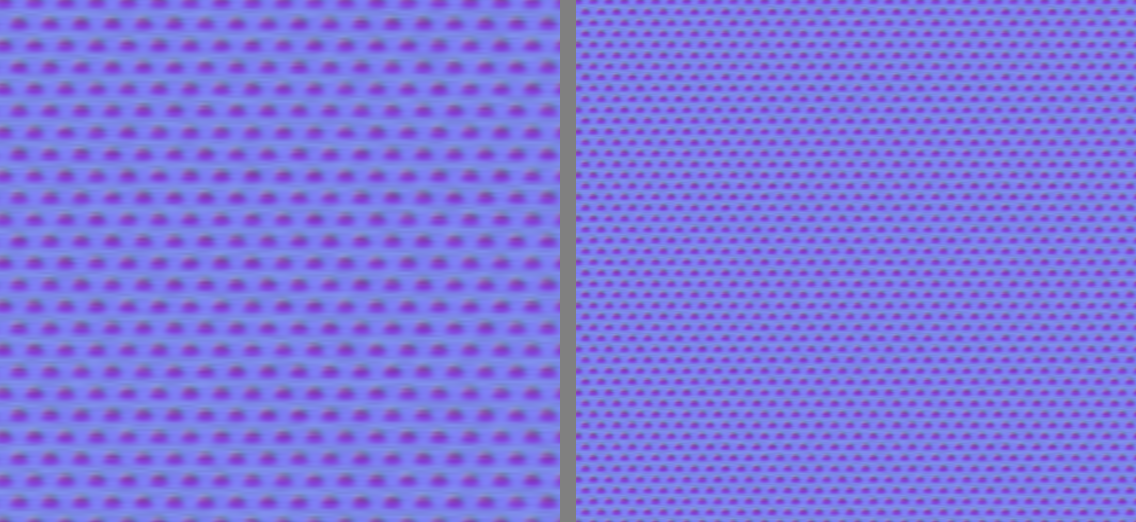
Left: one tile. Right: repeated 2 by 2.
Give the GLSL for this texture map, as a WebGL 1 fragment shader.

```glsl
precision highp float;

uniform vec2 u_resolution;

float hash(vec2 p) {
  return fract(sin(dot(p, vec2(127.1, 311.7))) * 43758.5453);
}

// Value noise that wraps after a whole number of cells
float wrappedNoise(vec2 p, vec2 period) {
  vec2 cell = floor(p);
  vec2 f = smoothstep(0.0, 1.0, fract(p));
  vec2 lo = mod(cell, period);
  vec2 hi = mod(cell + 1.0, period);
  float bottom = mix(hash(lo), hash(vec2(hi.x, lo.y)), f.x);
  float top = mix(hash(vec2(lo.x, hi.y)), hash(hi), f.x);
  return mix(bottom, top, f.y);
}

// Soft ellipse, flatter on top and steeper at the edge than a gaussian
float softEllipse(vec2 d, vec2 radius) {
  vec2 q = d / radius;
  return exp(-pow(dot(q, q) + 0.0001, 1.35));
}

// Summed dents: x = sideways slope, y = lower wall, z = upper rim
vec3 dents(vec2 grid, vec2 counts) {
  vec3 sum = vec3(0.0);
  float nearestRow = floor(grid.y + 0.5);
  for (int j = -1; j <= 1; j++) {
    float row = nearestRow + float(j);
    float shift = 0.12 + 0.5 * mod(row, 2.0);
    float nearestColumn = floor(grid.x - shift + 0.5);
    for (int i = -1; i <= 1; i++) {
      float column = nearestColumn + float(i);
      vec2 d = grid - vec2(column + shift, row);
      d.x *= 1.43;
      float strength = 0.96 + 0.08 * hash(mod(vec2(column, row), counts));
      float dome = 0.35 * d.x * d.x;
      float wall = softEllipse(d + vec2(0.0, 0.06 + dome), vec2(0.42, 0.285));
      float rim = softEllipse(d + vec2(-0.02, dome - 0.17), vec2(0.42, 0.235));
      sum += strength * vec3(d.x * rim, wall, rim);
    }
  }
  return sum;
}

void main() {
  vec2 uv = gl_FragCoord.xy / u_resolution;
  vec2 counts = vec2(18.0, 24.0);
  vec2 grid = uv * counts + vec2(0.0, 0.07);

  // Flat surface with a paler band between rows
  float band = pow(0.5 + 0.5 * cos(6.2831853 * (grid.y - 0.45)), 1.5);
  vec3 color = mix(vec3(0.495, 0.495, 0.965), vec3(0.49, 0.545, 0.91), band);

  // Dents tilt the surface normal
  vec3 dent = dents(grid, counts);
  color.r += 0.015 * dent.y - 0.3 * dent.x;
  color.g += 0.04 * dent.z - 0.26 * dent.y;
  color.b -= 0.11 * dent.y + 0.18 * dent.z;

  // Faint horizontal streaks, strongest on the band and upper rim
  vec2 streakCounts = vec2(36.0, 216.0);
  float streak = wrappedNoise(uv * streakCounts, streakCounts) - 0.5;
  color += streak * vec3(0.04, 0.055, 0.06) * (0.4 + 0.5 * band + 0.7 * dent.z);

  gl_FragColor = vec4(clamp(color, 0.0, 1.0), 1.0);
}
```
